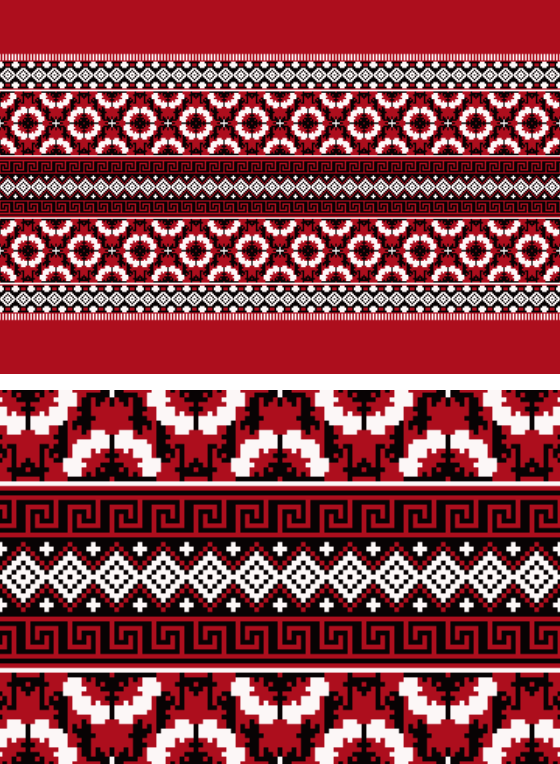
Top: the whole. Bottom: its middle third, enlarged.
A Shadertoy shader for this pattern:

```glsl
// Cross-stitched red, black and white folk border with flower, fret and diamond bands.

const vec3 RED   = vec3(0.68, 0.055, 0.115);
const vec3 BLACK = vec3(0.03, 0.01, 0.015);
const vec3 WHITE = vec3(0.99, 0.97, 0.97);

const float STITCHES = 360.0;        // stitches across the canvas
const float FLOWER_PERIOD = 36.0;    // ten flowers across
const float DIAMOND_PERIOD = 10.0;   // thirty-six diamonds across
const float FRET_PERIOD = 9.0;       // forty frets across
const float FLOWER_ROW = 41.0;       // band centres, in rows from the middle
const float OUTER_ROW = 72.0;
const float FRET_ROW = 9.0;
const float FLOWER_HALF = 20.0;      // half height of the flower band
const float LEAF_PERIOD = 5.0;       // spacing of leaves on a sprig
const float SOFTNESS = 1.4;          // filter width in pixels
const int   SAMPLES = 5;             // antialiasing grid per pixel side

bool inBox(vec2 p, vec2 lo, vec2 hi) {
    return all(greaterThan(p, lo - 0.5)) && all(lessThan(p, hi + 0.5));
}

// Signed horizontal stitch distance from the nearest motif axis
float axisOffset(float x, float period) {
    return mod(x, period) - 0.5 * period;
}

// Scalloped white petals round a black core; p is folded into one quadrant
vec3 flower(vec2 p, vec3 ground) {
    vec2 s = vec2(min(p.x, p.y), max(p.x, p.y));
    float r = length(p);
    vec3 c = ground;
    if (distance(s, vec2(2.7, 8.3)) < 2.4 || distance(s, vec2(6.2)) < 2.2) c = WHITE;
    if (s.x < 0.5 && s.y > 5.5 && s.y < 9.5) c = BLACK;
    float core = 4.6 + 1.3 * cos(4.0 * atan(p.y, p.x + 1e-4));
    if (r < core) c = BLACK;
    if (distance(s, vec2(2.0)) < 0.6 || distance(s, vec2(1.0, 4.0)) < 0.6 || r < 0.5) c = RED;
    return c;
}

// Flowers, half flowers and crosses on a lattice of leafy sprigs
vec3 flowerBand(float x, float row) {
    vec2 corner = vec2(0.5 * FLOWER_PERIOD, FLOWER_HALF);
    vec2 p = abs(vec2(axisOffset(x, FLOWER_PERIOD), row - FLOWER_ROW));
    vec3 c = RED;

    // Broken stems and paired leaves along the diagonals
    float across = abs(p.x / corner.x + p.y / corner.y - 1.0) * 13.4;
    float along = mod(p.x, LEAF_PERIOD);
    bool stem = across < 0.7 && along < 3.5;
    bool leaf = abs(across - 1.7) + abs(along - 0.5 * LEAF_PERIOD) < 1.7;
    if ((stem || leaf) && p.x > 2.5 && p.x < 15.5) c = BLACK;

    // Bud above each flower
    vec2 bud = vec2(p.x, corner.y - p.y);
    if (bud.x + bud.y < 4.5 && bud.y > 0.5) c = BLACK;
    if (bud.x < 0.5 && abs(bud.y - 2.0) < 0.5) c = RED;

    // Cross between neighbouring flowers
    vec2 k = vec2(corner.x - p.x, p.y);
    float slim = min(k.x, k.y), reach = max(k.x, k.y);
    if (k.x + k.y < 6.5 && abs(k.x - k.y) < 1.5) c = BLACK;
    if (slim < 0.5 && reach < 4.5) c = BLACK;
    if (k.x + k.y < 1.5 || (slim < 0.5 && reach < 2.5)) c = WHITE;

    c = flower(p, c);
    return flower(corner - p, c);
}

// One hook of the fret; its half-turned twin interlocks with it
bool hook(vec2 p) {
    return inBox(p, vec2(0.0), vec2(0.0, 6.0))
        || inBox(p, vec2(0.0, 6.0), vec2(4.0, 6.0))
        || inBox(p, vec2(4.0, 4.0), vec2(4.0, 6.0));
}

vec3 fretBand(float x, float row) {
    vec2 p = vec2(mod(x, FRET_PERIOD), row - FRET_ROW);
    bool rail = abs(abs(p.y - 4.0) - 4.0) < 0.5;
    return rail || hook(p) || hook(vec2(6.0, 8.0) - p) ? RED : BLACK;
}

// Chain of diamonds with small white peaks in the gaps
vec3 diamondBand(float x, float row) {
    float a = abs(axisOffset(x, DIAMOND_PERIOD));
    float e = a + row;
    float peak = 0.5 * DIAMOND_PERIOD - a + abs(row - 6.0);
    if (peak < 1.5) return WHITE;
    if (e < 0.5) return BLACK;
    if (e < 2.5) return WHITE;
    if (e < 3.5) return BLACK;
    if (e < 5.5) return WHITE;
    if (e < 6.5) return BLACK;
    return e < 7.5 ? RED : BLACK;
}

// Diamonds between upright and hanging tulips
vec3 outerBand(float x, float row) {
    float a = abs(axisOffset(x, DIAMOND_PERIOD));
    float h = abs(row - OUTER_ROW);
    float e = a + h;
    float side = 0.5 * DIAMOND_PERIOD - a;
    if (e > 0.5 && e < 2.5) return WHITE;
    if (e > 3.5 && e < 5.5 && h < 4.5) return WHITE;
    if (h > 4.5 && h < 8.5 && side < 1.5) return WHITE;
    if (h > 5.5 && h < 7.5 && side < 2.5) return WHITE;
    if (a < 1.5 && h > 5.5 && h < 7.5) return RED;
    return BLACK;
}

// Chooses the band by its distance in rows from the middle
vec3 stitchColor(vec2 cell) {
    float row = abs(cell.y);
    if (row < 7.5) return diamondBand(cell.x, row);
    if (row < 18.5) return fretBand(cell.x, row);
    if (row < 19.5) return RED;
    if (row < 20.5) return WHITE;
    if (row < 61.5) return flowerBand(cell.x, row);
    if (row < 62.5) return WHITE;
    if (row < 63.5) return RED;
    if (row < 80.5) return outerBand(cell.x, row);
    if (row < 81.5) return RED;
    if (row < 85.5) return mod(cell.x, 2.0) < 0.5 ? WHITE : RED;  // fringe
    return RED;
}

void mainImage(out vec4 fragColor, in vec2 fragCoord) {
    vec3 sum = vec3(0.0);
    for (int i = 0; i < SAMPLES * SAMPLES; i++) {
        vec2 jitter = (vec2(i % SAMPLES, i / SAMPLES) + 0.5) / float(SAMPLES) - 0.5;
        vec2 p = (fragCoord + SOFTNESS * jitter - 0.5 * iResolution.xy) * STITCHES / iResolution.x;
        sum += stitchColor(floor(p + 0.5));
    }
    fragColor = vec4(sum / float(SAMPLES * SAMPLES), 1.0);
}
```
